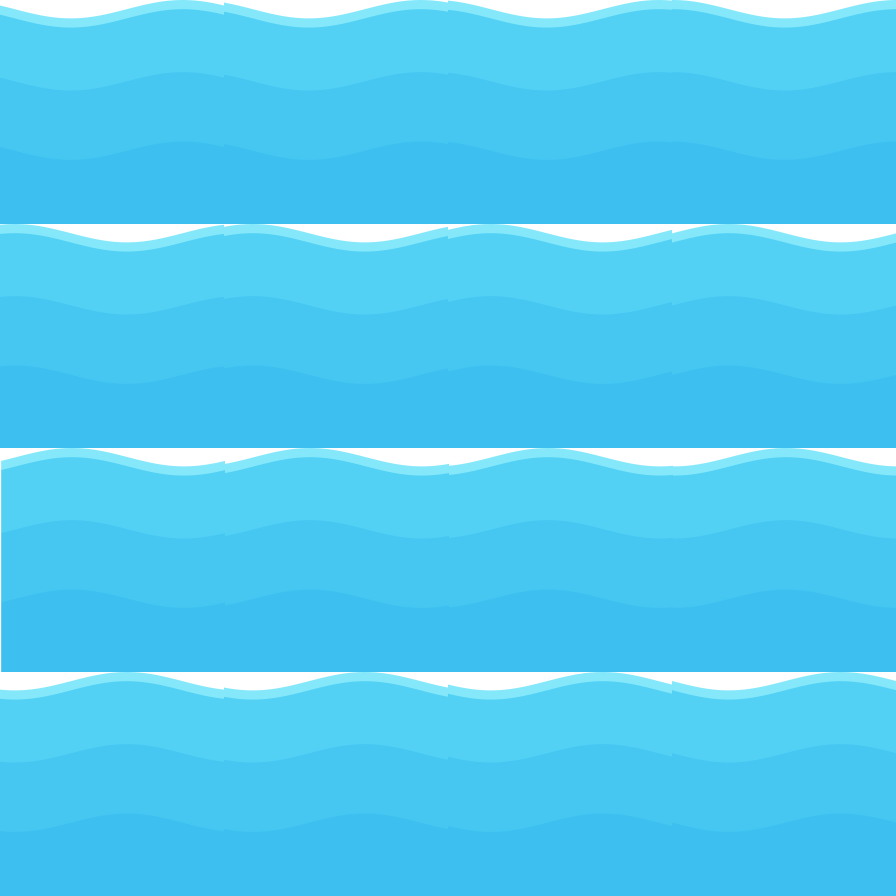
Reproduce this pattern procedurally as a WebGL 2 fragment shader.

```glsl
#version 300 es
precision highp float;
// Sheet of layered water tiles whose wave advances one step per tile.

uniform vec2 u_resolution;
out vec4 fragColor;

const float TAU = 6.2831853;

// Layout
const float TILES = 4.0;            // tiles across and down
const float PHASE_STEP = 0.0625;    // wave travel per tile, in tile widths
const float FIRST_TROUGH = 0.316;   // trough position in the first tile
const float SHIFTED_ROW = 2.0;      // row set slightly to the right
const float ROW_SHIFT = 0.0013;     // its offset, in canvas widths

// Wave edges, as depth below the tile top in tile heights
const float AMPLITUDE = 0.041;
const float FOAM_DEPTH = 0.041;
const float LIGHT_DEPTH = 0.082;
const float MID_DEPTH = 0.363;
const float DEEP_DEPTH = 0.673;

// Colours
const vec3 SKY = vec3(1.0);
const vec3 FOAM = vec3(0.52, 0.91, 0.98);
const vec3 LIGHT_WATER = vec3(0.32, 0.82, 0.96);
const vec3 MID_WATER = vec3(0.27, 0.78, 0.95);
const vec3 DEEP_WATER = vec3(0.24, 0.75, 0.94);

// Pixel coverage of the region where the signed distance is positive
float coverage(float signedDistance, float pixelSize) {
    return clamp(signedDistance / pixelSize + 0.5, 0.0, 1.0);
}

// Stack the water layers, from the sky down
vec3 waterTile(vec2 local, float tileIndex, float pixelSize) {
    float angle = TAU * (local.x - FIRST_TROUGH - tileIndex * PHASE_STEP);
    float slope = TAU * AMPLITUDE * sin(angle);
    float depth = (local.y - AMPLITUDE * cos(angle)) / sqrt(1.0 + slope * slope);
    float scale = inversesqrt(1.0 + slope * slope);

    vec3 color = SKY;
    color = mix(color, FOAM, coverage(depth - FOAM_DEPTH * scale, pixelSize));
    color = mix(color, LIGHT_WATER, coverage(depth - LIGHT_DEPTH * scale, pixelSize));
    color = mix(color, MID_WATER, coverage(depth - MID_DEPTH * scale, pixelSize));
    return mix(color, DEEP_WATER, coverage(depth - DEEP_DEPTH * scale, pixelSize));
}

void main() {
    // Canvas position, measured from the top left
    vec2 pos = gl_FragCoord.xy / u_resolution;
    pos.y = 1.0 - pos.y;
    float pixelSize = 1.0 / min(u_resolution.x, u_resolution.y);

    // Shift one row, leaving a thin gap at its left end
    float row = floor(pos.y * TILES);
    float isShifted = 1.0 - step(0.5, abs(row - SHIFTED_ROW));
    pos.x -= ROW_SHIFT * isShifted;
    float inside = coverage(pos.x, pixelSize);

    // Number the tiles in reading order
    vec2 grid = vec2(max(pos.x, 0.0), pos.y) * TILES;
    float tileIndex = row * TILES + floor(grid.x);

    vec3 water = waterTile(fract(grid), tileIndex, pixelSize * TILES);
    fragColor = vec4(mix(SKY, water, inside), 1.0);
}
```
